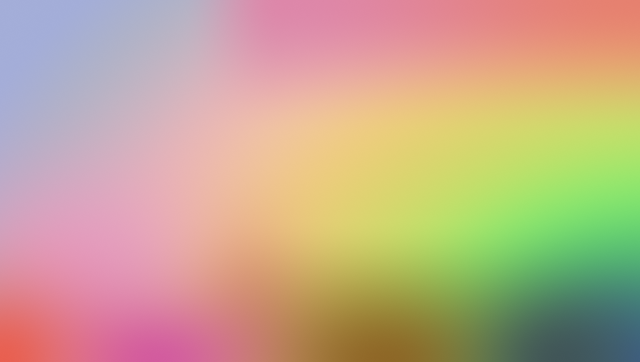
Reproduce this background procedurally as a Shadertoy shader.

```glsl
// A soft, blurred colour wash: an elliptical ramp spreads from the lower right
// corner (slate, green, yellow, peach, lilac), then broad glows tint the edges.
// All positions are fractions of the canvas, with the origin at the lower left.

const float RAMP_STRETCH = 1.34;  // horizontal scale of the ellipse
const float RAMP_STEP = 0.14;     // radius between two ramp colours
const float RAMP_BLUR = 0.62;     // softness, in ramp steps
const float RIGHT_PULL = 0.10;    // bends the ramp up at the right edge
const float GRAIN = 0.004;        // dither against banding
const int STOPS = 12;

const vec3 RAMP[STOPS] = vec3[STOPS](
    vec3(0.23, 0.37, 0.60), vec3(0.25, 0.49, 0.51), vec3(0.33, 0.79, 0.45),
    vec3(0.53, 0.93, 0.43), vec3(0.76, 0.88, 0.41), vec3(0.86, 0.83, 0.43),
    vec3(0.94, 0.80, 0.48), vec3(0.945, 0.78, 0.63), vec3(0.925, 0.71, 0.72),
    vec3(0.78, 0.71, 0.76), vec3(0.675, 0.70, 0.77), vec3(0.63, 0.675, 0.87));

const vec3 ROSE = vec3(0.87, 0.52, 0.66);
const vec3 SALMON = vec3(0.90, 0.49, 0.43);
const vec3 PINK = vec3(0.90, 0.61, 0.755);
const vec3 ORANGE = vec3(0.87, 0.57, 0.47);
const vec3 BROWN = vec3(0.55, 0.38, 0.13);
const vec3 SLATE = vec3(0.24, 0.30, 0.33);
const vec3 MAGENTA = vec3(0.815, 0.32, 0.63);
const vec3 CORAL = vec3(0.92, 0.36, 0.29);

float hash(vec2 p) {
    return fract(sin(dot(p, vec2(12.9898, 78.233))) * 43758.5453);
}

// Elliptical Gaussian falloff around a centre
float glow(vec2 uv, vec2 centre, vec2 radius) {
    vec2 d = (uv - centre) / radius;
    return exp(-dot(d, d));
}

// Smoothly weighted average of the ramp colours near a radius
vec3 rampColor(float radius) {
    float position = min(radius / RAMP_STEP, float(STOPS - 1));
    vec3 sum = vec3(0.0);
    float total = 0.0;
    for (int i = 0; i < STOPS; i++) {
        float d = (position - float(i)) / RAMP_BLUR;
        float weight = exp(-0.5 * d * d);
        sum += RAMP[i] * weight;
        total += weight;
    }
    return sum / total;
}

void mainImage(out vec4 fragColor, in vec2 fragCoord) {
    vec2 uv = fragCoord / iResolution.xy;

    // Base ramp around the lower right corner
    float radius = length(vec2((1.0 - uv.x) * RAMP_STRETCH, uv.y));
    radius -= RIGHT_PULL * pow(uv.x, 4.0) * uv.y;
    vec3 color = rampColor(max(radius, 0.0));

    // Rose to salmon band along the top
    float topBand = smoothstep(0.62, 1.0, uv.y) * smoothstep(0.28, 0.44, uv.x);
    vec3 topColor = mix(ROSE, SALMON, smoothstep(0.45, 1.0, uv.x));
    color = mix(color, topColor, 0.95 * topBand);

    // Pink haze on the left and an orange seam below the middle
    color = mix(color, PINK, 0.9 * glow(uv, vec2(0.12, 0.28), vec2(0.20, 0.26)));
    color = mix(color, ORANGE, 0.6 * glow(uv, vec2(0.39, 0.18), vec2(0.09, 0.22)));

    // Dark earth and slate along the bottom
    float column = (uv.x - 0.60) / 0.22;
    float earth = exp(-column * column) * (1.0 - smoothstep(0.0, 0.4, uv.y));
    color = mix(color, BROWN, 0.95 * earth);
    color = mix(color, SLATE, 0.85 * glow(uv, vec2(0.87, 0.0), vec2(0.13, 0.20)));

    // Saturated glows at the lower left
    color = mix(color, MAGENTA, 0.9 * glow(uv, vec2(0.24, 0.0), vec2(0.17, 0.18)));
    color = mix(color, CORAL, 0.95 * glow(uv, vec2(0.0), vec2(0.13, 0.22)));

    color += GRAIN * (hash(fragCoord) - 0.5);
    fragColor = vec4(color, 1.0);
}
```
